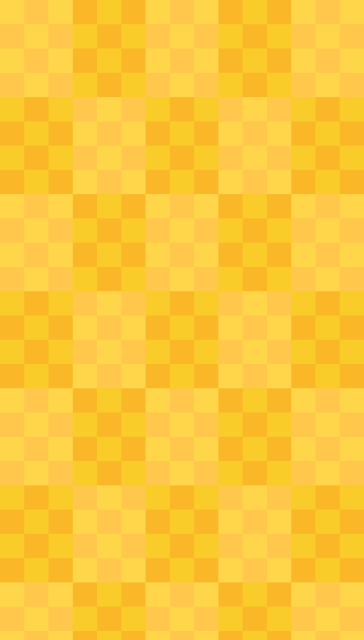
Reproduce this pattern procedurally as a Shadertoy shader.

```glsl
#define COLUMNS 15.0
#define BLOCK_CELLS vec2(3.0, 4.0)
#define LIGHT_YELLOW vec3(1.00, 0.84, 0.29)
#define LIGHT_ORANGE vec3(1.00, 0.78, 0.30)
#define DEEP_YELLOW vec3(0.98, 0.80, 0.16)
#define DEEP_ORANGE vec3(0.98, 0.72, 0.16)

// Square wave of period 2 with edges softened over the given width
vec2 squareWave(vec2 p, vec2 edgeWidth) {
    vec2 triangle = 0.5 - abs(mod(p + 0.5, 2.0) - 1.0);
    return clamp(2.0 * triangle / edgeWidth, -1.0, 1.0);
}

// 1 on even squares, 0 on odd squares
float checker(vec2 p, vec2 edgeWidth) {
    vec2 wave = squareWave(p, edgeWidth);
    return 0.5 + 0.5 * wave.x * wave.y;
}

void mainImage(out vec4 fragColor, in vec2 fragCoord) {
    // Cell units, counted from the top left corner
    float pixel = COLUMNS / iResolution.x;
    vec2 cell = vec2(fragCoord.x, iResolution.y - fragCoord.y) * pixel;

    // Small checks run through the large light and deep blocks
    float yellow = checker(cell, vec2(pixel));
    float light = checker(cell / BLOCK_CELLS, pixel / BLOCK_CELLS);

    vec3 lightColor = mix(LIGHT_ORANGE, LIGHT_YELLOW, yellow);
    vec3 deepColor = mix(DEEP_ORANGE, DEEP_YELLOW, yellow);
    fragColor = vec4(mix(deepColor, lightColor, light), 1.0);
}
```
